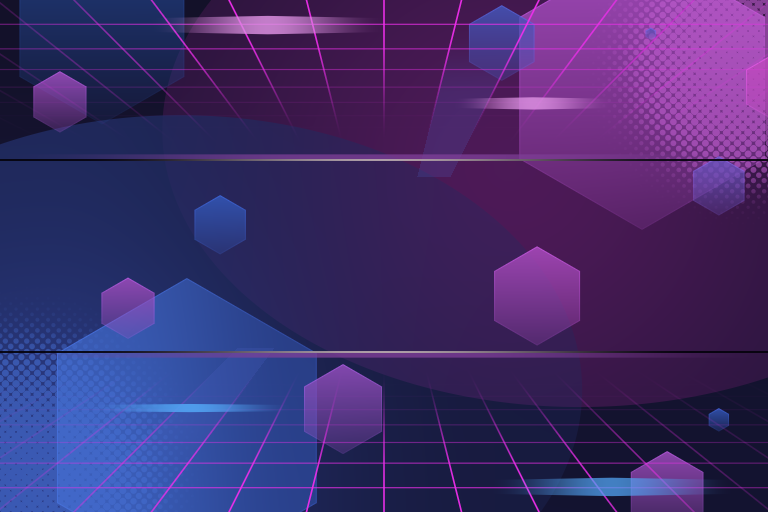
A Shadertoy shader for this background:

```glsl
// Neon retro backdrop: two overlapping dark ellipses, translucent hexagons,
// mirrored perspective grids at the top and bottom, halftone corners and
// light streaks. Everything is layered in units of canvas height (x: 0..1.5).
#define GRID_CELL 0.1514
#define GRID_SLOPE 0.25
#define GRID_DEPTH 0.28
#define ROW_STEP 0.102
#define ROW_START 0.085
#define LINE_HALF 0.0016
#define DOT_CELL 0.0205
#define RAIL_OFFSET 0.1875

const vec3 NAVY = vec3(0.075, 0.065, 0.16);
const vec3 MAGENTA = vec3(0.30, 0.10, 0.34);
const vec3 BLUE = vec3(0.20, 0.34, 0.72);
const vec3 VIOLET = vec3(0.66, 0.29, 0.74);
const vec3 NEON = vec3(0.93, 0.18, 0.92);
const vec3 ICE = vec3(0.32, 0.64, 0.95);
const vec3 ROSE = vec3(0.86, 0.56, 0.88);

float px; // one screen pixel in canvas units

// Antialiased coverage of a signed distance
float fill(float d) { return clamp(0.5 - d / px, 0.0, 1.0); }

float ellipse(vec2 p, vec2 radii) {
    float k = length(p / radii);
    return (k - 1.0) * k / max(length(p / (radii * radii)), 0.001);
}

float hexagon(vec2 p, float r) {
    p = abs(p);
    return max(p.x, 0.5 * p.x + 0.866 * p.y) - 0.866 * r;
}

// Translucent hexagon: opacity runs from bottom to top, with a faint rim
vec3 paintHex(vec3 col, vec2 p, float r, vec3 tint, float low, float high) {
    float d = hexagon(p, r);
    float alpha = mix(low, high, clamp(0.5 + 0.5 * p.y / r, 0.0, 1.0));
    col = mix(col, tint, alpha * fill(d));
    float rim = fill(abs(d + 0.001) - 0.001);
    return col + tint * rim * 0.22 * alpha;
}

// Staggered dots that shrink away from a glow centre
float halftone(vec2 p, vec2 centre, float reach) {
    float size = 1.0 - smoothstep(0.0, reach, length(p - centre));
    vec2 r = vec2(p.x + p.y, p.x - p.y) * 0.7071 / (DOT_CELL * 0.72);
    float d = length(fract(r) - 0.5) * DOT_CELL * 0.72;
    return fill(d - DOT_CELL * 0.46 * sqrt(size)) * smoothstep(0.0, 0.45, size);
}

// Soft horizontal bar of light, size = half extents
float streak(vec2 p, vec2 size) {
    float x = clamp(1.0 - abs(p.x) / size.x, 0.0, 1.0);
    return x * x * (3.0 - 2.0 * x) * fill(abs(p.y) - size.y * (0.75 + 0.25 * x));
}

vec3 background(vec2 p) {
    vec3 col = NAVY + vec3(0.0, 0.01, 0.03) * (1.0 - p.y);
    vec2 fromGlow = p - vec2(1.0, 0.68);
    float warm = 0.25 + 0.75 * exp(-2.8 * dot(fromGlow, fromGlow));
    col = mix(col, MAGENTA, warm * fill(ellipse(p - vec2(1.133, 0.746), vec2(0.816, 0.541))));
    float cool = mix(0.88, 0.33, smoothstep(0.1, 1.0, p.x));
    vec3 indigo = vec3(0.125, 0.165, 0.37);
    col = mix(col, indigo, cool * fill(ellipse(p - vec2(0.352, 0.238), vec2(0.785, 0.537))));
    vec2 corner = p - vec2(0.1, 0.05);
    return col + vec3(0.05, 0.08, 0.18) * exp(-6.0 * dot(corner, corner));
}

// Perspective grid mirrored about the middle, plus one lit lane on each side
vec3 paintGrid(vec3 col, vec2 p) {
    float depth = min(p.y, 1.0 - p.y);
    float cell = max(GRID_CELL - GRID_SLOPE * depth, 0.02);
    float lane = (p.x - 0.75) / cell;
    float laneDist = abs(fract(lane + 0.5) - 0.5) * cell / sqrt(1.0 + pow(lane * GRID_SLOPE, 2.0));
    float zoom = GRID_CELL / cell;
    float row = (zoom - 1.0 - ROW_START) / ROW_STEP;
    float rowDist = abs(fract(row + 0.5) - 0.5) * ROW_STEP * GRID_CELL / (zoom * zoom * GRID_SLOPE);
    float side = 1.0 - 0.8 * smoothstep(0.3, 0.75, abs(p.x - 0.75));
    float fade = 1.0 - smoothstep(0.05, GRID_DEPTH, depth);
    bool upper = p.y > 0.5;
    float first = upper ? 1.0 : -4.0;
    float lit = step(first, lane) * step(lane, first + 1.0) * step(depth, upper ? 0.346 : 0.32);
    col = mix(col, vec3(0.30, 0.38, 0.78), 0.2 * lit * smoothstep(0.05, 0.2, depth));
    col = mix(col, NEON, 0.95 * fade * side * fill(laneDist - LINE_HALF));
    float rowFade = pow(fade, 1.6) * mix(0.45, 1.0, side);
    return mix(col, NEON, 0.75 * rowFade * fill(rowDist - LINE_HALF * 0.7) * step(-0.5, row));
}

// Dark rail with a bright centre and a violet glow on its outer side
vec3 paintRails(vec3 col, vec2 p) {
    float d = abs(p.y - 0.5) - RAIL_OFFSET;
    float x = abs(p.x - 0.75);
    float glow = 1.0 - smoothstep(0.15, 0.75, x);
    col = mix(col, vec3(0.50, 0.25, 0.60), 0.75 * glow * fill(abs(d - 0.006) - 0.005));
    vec3 metal = mix(vec3(0.02, 0.01, 0.05), vec3(0.72, 0.66, 0.68), 1.0 - smoothstep(0.0, 0.6, x));
    return mix(col, metal, fill(abs(d) - 0.0018));
}

void mainImage(out vec4 fragColor, in vec2 fragCoord) {
    px = 1.0 / iResolution.y;
    vec2 p = fragCoord / iResolution.xy * vec2(1.5, 1.0);
    vec3 col = background(p);

    // Large hexagons
    col = paintHex(col, p - vec2(0.199, 0.943), 0.186, vec3(0.13, 0.25, 0.52), 0.15, 0.95);
    col = paintHex(col, p - vec2(1.254, 0.828), 0.277, vec3(0.60, 0.27, 0.69), 0.22, 1.1);
    vec3 azure = mix(vec3(0.24, 0.39, 0.76), vec3(0.17, 0.27, 0.58), smoothstep(0.2, 0.6, p.x));
    col = paintHex(col, p - vec2(0.365, 0.164), 0.293, azure, 0.9, 0.78);

    // Halftone corners
    col = mix(col, vec3(0.76, 0.37, 0.82), 0.6 * halftone(p, vec2(1.46, 0.88), 0.36));
    col = mix(col, vec3(0.27, 0.43, 0.82), 0.6 * halftone(p, vec2(0.05, 0.08), 0.40));

    // Small hexagons: centre, radius, hue from blue to violet
    vec4 gems[11] = vec4[11](
        vec4(0.117, 0.801, 0.060, 0.9), vec4(0.980, 0.916, 0.074, 0.15),
        vec4(1.404, 0.637, 0.058, 0.45), vec4(0.430, 0.561, 0.058, 0.0),
        vec4(0.250, 0.398, 0.060, 0.9), vec4(1.049, 0.422, 0.097, 1.0),
        vec4(0.670, 0.201, 0.088, 0.8), vec4(1.303, 0.037, 0.082, 0.9),
        vec4(1.404, 0.180, 0.023, 0.0), vec4(1.516, 0.830, 0.068, 1.2),
        vec4(1.271, 0.934, 0.012, 0.3));
    for (int i = 0; i < 11; i++)
        col = paintHex(col, p - gems[i].xy, gems[i].z, mix(BLUE, VIOLET, gems[i].w), 0.25, 0.88);

    col = paintGrid(col, p);
    col = paintRails(col, p);

    // Light streaks
    col = mix(col, ROSE, 0.85 * streak(p - vec2(0.523, 0.951), vec2(0.23, 0.018)));
    col = mix(col, ROSE, 0.85 * streak(p - vec2(1.041, 0.798), vec2(0.155, 0.012)));
    col = mix(col, ICE, 0.9 * streak(p - vec2(0.371, 0.203), vec2(0.20, 0.008)));
    col = mix(col, ICE, 0.75 * streak(p - vec2(1.195, 0.049), vec2(0.24, 0.018)));
    fragColor = vec4(clamp(col, 0.0, 1.0), 1.0);
}
```
